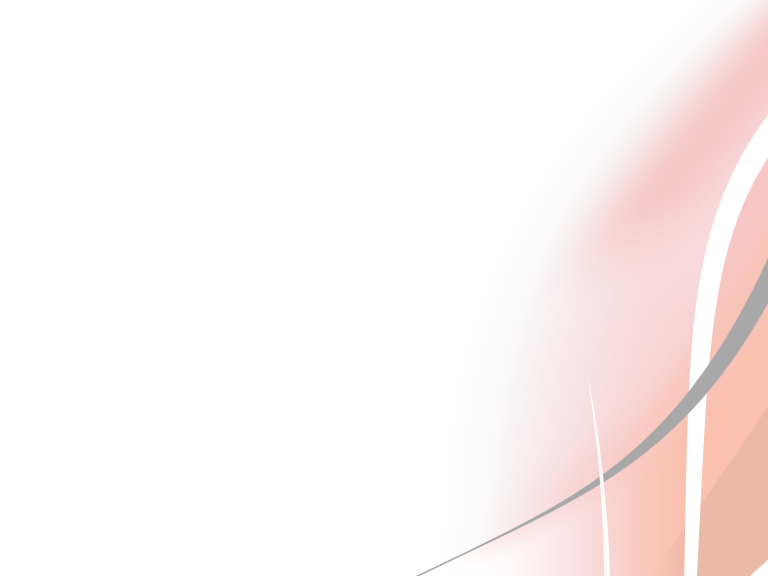
Give the GLSL for this background, as a Shadertoy shader.

```glsl
const vec3 WHITE = vec3(1.0);
const vec3 HAZE = vec3(0.965, 0.955, 0.957);
const vec3 BLUSH = vec3(0.975, 0.865, 0.875);
const vec3 ROSE = vec3(0.965, 0.775, 0.765);
const vec3 PEACH = vec3(0.980, 0.755, 0.685);
const vec3 TAN = vec3(0.918, 0.725, 0.655);
const vec3 GREY = vec3(0.66);

const float ASPECT = 4.0 / 3.0;
const float SWOOSH_START = 0.722;
const float SPIKE_HEIGHT = 0.344;
const float RIDGE_WIDTH = 0.075;

// Antialiased coverage, full where d is positive
float cover(float d) {
    return clamp(0.5 + d / max(fwidth(d), 1e-5), 0.0, 1.0);
}

float bell(float d, float width) {
    return exp(-d * d / (width * width));
}

// Upper edge and thickness of the grey swoosh at x
vec2 swooshShape(float x) {
    float t = max(x - SWOOSH_START, 0.0);
    return vec2(0.48 * t + 1.85 * t * t * t * t, 0.003 + 0.33 * t * t * t);
}

// Left and right edges of the white ribbon at height y
vec2 ribbonEdges(float y) {
    return vec2(1.188 + 0.018 * y + 0.357 * pow(y, 4.5),
                1.210 + 0.050 * y + 0.430 * pow(y, 5.0));
}

// Soft veil with a diagonal ridge above the swoosh
vec3 upperVeil(vec2 p) {
    float d = p.x - 0.75 - 0.45 * pow(p.y, 2.6);
    vec3 color = mix(WHITE, HAZE, smoothstep(0.0, 0.18, d));
    color = mix(color, BLUSH, smoothstep(0.08, 0.32, d));

    float ridge = (p.y - 0.62 - 1.25 * (p.x - 1.11)) / 1.6;
    float ridgeFade = smoothstep(0.46, 0.68, p.y) * smoothstep(0.04, 0.22, d);
    color = mix(color, ROSE, 0.9 * ridgeFade * bell(ridge, RIDGE_WIDTH));

    float nearRibbon = smoothstep(1.03, 1.25, p.x) * (1.0 - smoothstep(0.30, 0.62, p.y));
    return mix(color, ROSE, 0.65 * nearRibbon);
}

// Warm wash below the swoosh with a diagonal tan fold
vec3 lowerWash(vec2 p, float depth) {
    vec3 color = mix(WHITE, BLUSH, smoothstep(0.82, 1.06, p.x));
    color = mix(color, PEACH, smoothstep(0.98, 1.20, p.x));
    color = mix(color, ROSE, 0.35 * bell(depth, 0.025) * smoothstep(0.76, 0.90, p.x));
    float fold = 0.293 + 1.45 * (p.x - ASPECT) - p.y;
    return mix(color, TAN, cover(fold) * smoothstep(1.12, 1.23, p.x));
}

void mainImage(out vec4 fragColor, in vec2 fragCoord) {
    vec2 p = fragCoord / iResolution.xy * vec2(ASPECT, 1.0);
    vec2 swoosh = swooshShape(p.x);
    vec2 ribbon = ribbonEdges(p.y);
    float above = p.y - swoosh.x;
    float below = swoosh.x - swoosh.y - p.y;

    // Background washes, with warmth gathering along the swoosh
    vec3 upper = upperVeil(p);
    upper = mix(upper, ROSE, cover(p.x - ribbon.y) * 0.95);
    float warmth = bell(max(above, 0.0), 0.075);
    vec3 warmTint = mix(ROSE, PEACH, smoothstep(0.98, 1.18, p.x));
    upper = mix(upper, warmTint, 0.65 * warmth * smoothstep(0.80, 1.12, p.x));
    vec3 color = mix(upper, lowerWash(p, below), cover(-above - 0.5 * swoosh.y));

    // White ribbon and corner
    color = mix(color, WHITE, cover(min(p.x - ribbon.x, ribbon.y - p.x)));
    color = mix(color, WHITE, cover(0.9 * (p.x - 1.302) - p.y));

    // Grey swoosh
    float swooshBand = min(min(-above, -below), p.x - SWOOSH_START);
    color = mix(color, GREY, cover(swooshBand));

    // Thin white spike
    float spikeCenter = 1.054 - 0.02 * p.y - 0.22 * p.y * p.y;
    float spikeHalf = 0.0052 * pow(max(1.0 - p.y / SPIKE_HEIGHT, 0.0), 0.7);
    float spike = min(spikeHalf - abs(p.x - spikeCenter), SPIKE_HEIGHT - p.y);
    color = mix(color, WHITE, 0.9 * cover(spike));

    fragColor = vec4(color, 1.0);
}
```
